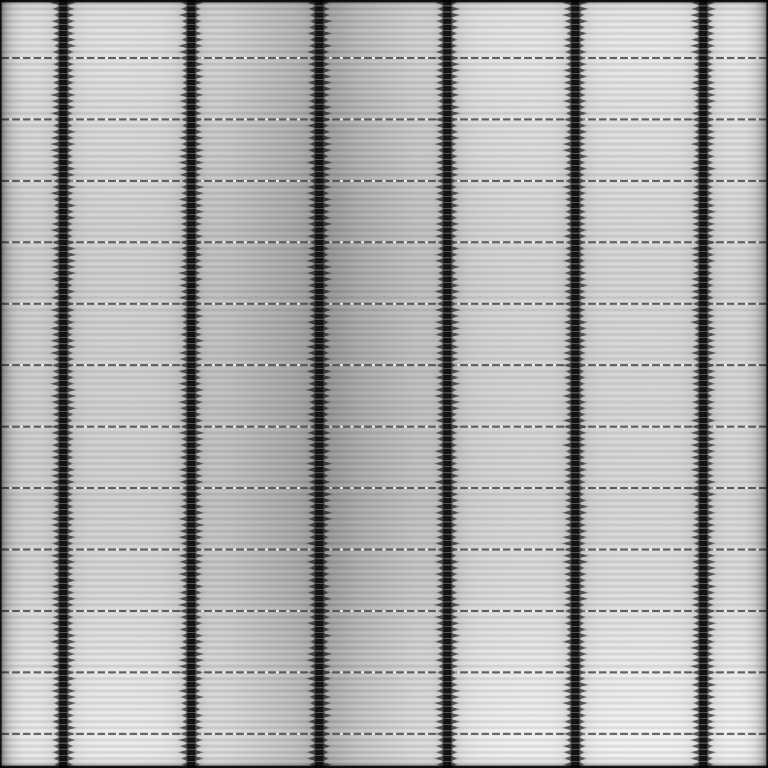
Reproduce this texture procedurally as a three.js fragment shader.

```glsl
varying vec2 vUv;

float hash(vec2 p) {
  return fract(sin(dot(p, vec2(127.1, 311.7))) * 43758.5453);
}

float bell(float x, float center, float width) {
  float d = (x - center) / width;
  return exp(-d * d);
}

void main() {
  vec2 uv = vUv;

  // Broad metallic sheen, darkest left of the middle
  float shade = 0.79 - 0.17 * bell(uv.x, 0.42, 0.13) + 0.03 * uv.x;
  shade -= 0.025 * bell(uv.x, 0.44, 0.02);
  shade += 0.10 * smoothstep(0.35, 0.0, uv.y) + 0.06 * smoothstep(0.65, 1.0, uv.y);

  // Fine horizontal ribs
  float rib = uv.y * 125.0 - 0.05;
  float ribId = floor(rib);
  float ribWave = 0.5 + 0.5 * cos(6.28318 * rib);
  float contrast = 0.075 + 0.05 * abs(uv.y - 0.5);
  shade += contrast * (ribWave - 0.5);
  shade += 0.012 * (hash(vec2(ribId, 3.0)) - 0.5);

  // Distance to the nearest upright seam
  float column = floor((uv.x + 0.001) * 6.0);
  float offset = uv.x + 0.001 - (column + 0.5) / 6.0;
  float seamDist = abs(offset);

  // Dashed joints: dark strokes with bright gaps
  float row = (uv.y - 0.0445) / 0.08;
  float rowDist = abs(fract(row + 0.5) - 0.5) * 0.08;
  float joint = 1.0 - smoothstep(0.0006, 0.0020, rowDist);
  float dashDist = abs(fract(uv.x * 72.0) - 0.5);
  float dash = 1.0 - smoothstep(0.31, 0.40, dashDist);
  float jointArea = smoothstep(0.010, 0.014, seamDist);
  shade = mix(shade, mix(0.95, 0.32, dash), joint * jointArea * 0.9);

  // Soft shadow and ragged teeth beside each seam
  float side = step(0.0, offset);
  float tooth = hash(vec2(ribId, column * 2.0 + side));
  float reach = 0.0065 + (0.005 + 0.006 * tooth) * pow(1.0 - ribWave, 1.5);
  float teeth = 1.0 - smoothstep(reach * 0.65, reach + 0.002, seamDist);
  shade *= 1.0 - 0.24 * exp(-seamDist / 0.010);
  shade = mix(shade, shade * 0.42, teeth);

  // Dark seam core with thin lighter rungs
  float core = 1.0 - smoothstep(0.0042, 0.0064, seamDist);
  float rung = smoothstep(0.80, 1.0, ribWave);
  shade = mix(shade, 0.075 + 0.25 * rung, core);

  // Shadowed outer frame
  float sideEdge = min(uv.x, 1.0 - uv.x);
  float endEdge = min(uv.y, 1.0 - uv.y);
  shade *= 1.0 - 0.55 * exp(-sideEdge / 0.009);
  shade *= 1.0 - 0.30 * exp(-endEdge / 0.005);
  shade *= mix(0.15, 1.0, smoothstep(0.0010, 0.0035, sideEdge));
  shade *= mix(0.08, 1.0, smoothstep(0.0015, 0.0045, endEdge));

  gl_FragColor = vec4(vec3(clamp(shade, 0.0, 1.0)), 1.0);
}
```
